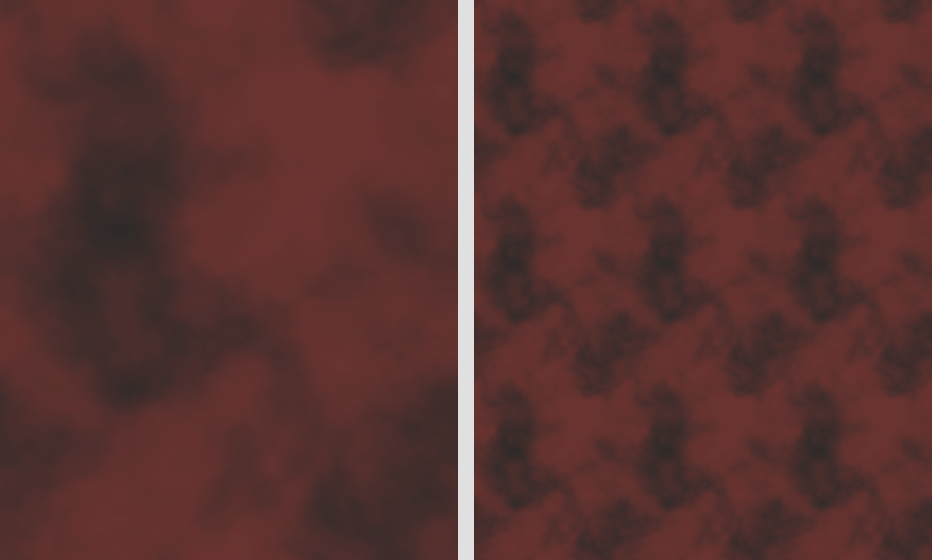
Left: one tile. Right: repeated 3 by 3.
This texture is drawn by a Shadertoy shader. Its source:

```glsl
float hash(vec2 cell, float seed) {
    return fract(sin(dot(cell, vec2(127.1, 311.7)) + seed * 74.7) * 43758.5453);
}

// Value noise that wraps after a whole number of cells
float wrappedNoise(vec2 p, vec2 period, float seed) {
    vec2 cell = floor(p);
    vec2 f = p - cell;
    f = f * f * f * (f * (f * 6.0 - 15.0) + 10.0);
    vec2 a = mod(cell, period);
    vec2 b = mod(cell + 1.0, period);
    return mix(mix(hash(a, seed), hash(vec2(b.x, a.y), seed), f.x),
               mix(hash(vec2(a.x, b.y), seed), hash(b, seed), f.x), f.y);
}

// Octaves of wrapped noise, scaled back to 0..1
float cloud(vec2 uv) {
    vec2 period = vec2(4.0, 5.0);
    float sum = 0.0, total = 0.0, weight = 1.0;
    for (int i = 0; i < 5; i++) {
        sum += weight * wrappedNoise(uv * period, period, float(i) + 1.0);
        total += weight;
        weight *= 0.48;
        period *= 2.0;
    }
    return sum / total;
}

void mainImage(out vec4 fragColor, in vec2 fragCoord) {
    vec2 uv = fragCoord / iResolution.xy;

    // Gentle warp that breaks up the noise lattice
    vec2 warpPeriod = vec2(5.0, 6.0);
    vec2 warp = vec2(wrappedNoise(uv * warpPeriod, warpPeriod, 11.0),
                     wrappedNoise(uv * warpPeriod, warpPeriod, 12.0)) - 0.5;
    float density = cloud(uv + warp * 0.07);

    // Charcoal hollows rising into dull red
    vec3 charcoal = vec3(0.165, 0.163, 0.158);
    vec3 dullRed = vec3(0.41, 0.199, 0.188);
    float redness = smoothstep(0.08, 0.78, density);
    fragColor = vec4(mix(charcoal, dullRed, redness), 1.0);
}
```
